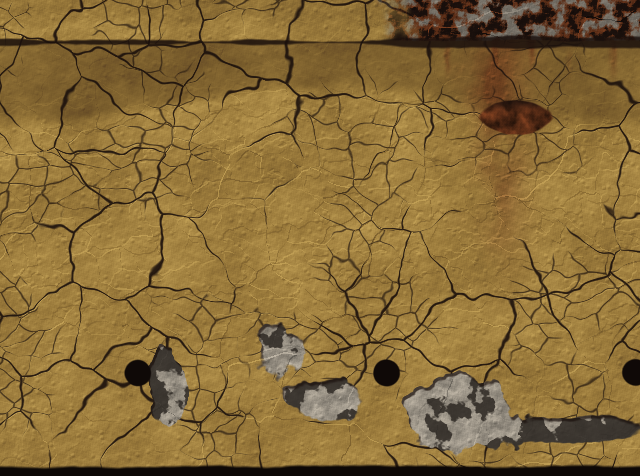
Write a Shadertoy shader that draws this texture.

```glsl
// Cracked, flaking ochre paint on a rusty metal panel with bare patches and bolt holes.
const vec3 LIGHT = vec3(0.72, 0.59, 0.31), MID = vec3(0.60, 0.475, 0.23);
const vec3 DARK = vec3(0.47, 0.36, 0.17), SHADE = vec3(0.33, 0.23, 0.13);
const vec3 CREVICE = vec3(0.10, 0.06, 0.045), RUST = vec3(0.36, 0.18, 0.09);
const vec3 STONE = vec3(0.60, 0.57, 0.52), CHARCOAL = vec3(0.17, 0.15, 0.13);
const vec2 SUN = vec2(-0.5, 0.866);
const vec2 BIG_FLAKES = vec2(6.5, 7.5), SMALL_FLAKES = vec2(15.0, 20.0);
const float RELIEF_STEP = 0.003, LEDGE_Y = 0.915;
const float HOLE_GAP = 0.5225, HOLE_RADIUS = 0.027;
const mat2 TURN = mat2(1.52, 1.14, -1.14, 1.52);
// Bare patches: centre and radii, then grime
const vec4 PATCH[5] = vec4[](
    vec4(0.586, 0.271, 0.056, 0.053), vec4(0.355, 0.19, 0.038, 0.07),
    vec4(0.69, 0.152, 0.085, 0.043), vec4(0.975, 0.13, 0.12, 0.075),
    vec4(1.21, 0.098, 0.17, 0.024));
const float GRIME[5] = float[](-0.35, 0.15, -0.25, -0.25, 0.45);

vec2 hash2(vec2 c) {
    vec3 q = fract(c.xyx * vec3(0.1031, 0.1030, 0.0973));
    q += dot(q, q.yzx + 33.33);
    return fract((q.xx + q.yz) * q.zy);
}
// Layered sines, roughly -1 to 1
float waves(vec2 p) {
    float sum = 0.0, amp = 0.5;
    for (int i = 0; i < 5; i++, amp *= 0.55) {
        p = TURN * p + vec2(1.7, 9.2);
        sum += amp * sin(p.x + 1.5 * sin(p.y) + sum);
    }
    return sum;
}
// Cellular noise: edge distance, offset to the point, id
vec4 cells(vec2 p) {
    vec2 nearest = vec2(9.0), second = vec2(9.0);
    float id = 0.0;
    for (int k = 0; k < 9; k++) {
        vec2 cell = floor(p) + vec2(k % 3 - 1, k / 3 - 1);
        vec2 seed = hash2(cell), r = cell + seed - p;
        if (dot(r, r) < dot(nearest, nearest)) {
            second = nearest;
            nearest = r;
            id = fract(seed.x * 7.3 + seed.y * 3.1);
        } else if (dot(r, r) < dot(second, second)) second = r;
    }
    return vec4(dot(0.5 * (nearest + second), normalize(second - nearest)), nearest, id);
}
float flakeTilt(vec4 c) { return dot(c.yz, vec2(c.w, fract(c.w * 7.0)) - 0.5); }

// Coverage of a shape with signed distance d and edge softness s
float inside(float d, float s) { return 1.0 - smoothstep(-s, s, d); }

float crackLine(float dist, float width) {
    return inside(dist - width, 0.8 / iResolution.y) * smoothstep(0.0, 0.001, width);
}
// Paint surface: height, crack darkness
vec2 surface(vec2 p) {
    vec2 w = p + 0.03 * vec2(waves(p * 6.0), waves(p * 6.0 + 9.0));
    vec4 big = cells(w * BIG_FLAKES), little = cells(w * SMALL_FLAKES + 5.0), pimple = cells(p * 48.0);
    float rough = 0.35 + 0.65 * smoothstep(0.2, 0.4, p.y) * inside(p.y - 0.8, 0.08);
    float h = 0.018 * flakeTilt(big) + 0.006 * rough * flakeTilt(little);
    h += 0.0018 * rough * smoothstep(-0.04, 0.04, waves(p * vec2(13.0, 19.0) + 3.0));
    h += 0.0013 * waves(p * 70.0) + 0.002 * step(0.65, pimple.w) * inside(length(pimple.yz) - 0.165, 0.115);
    float wide = 0.0024 * smoothstep(-0.45, 0.35, waves(p * 4.0 + 2.0));
    float thin = 0.0017 * smoothstep(-0.15, 0.5, waves(p * 6.0 + 7.0));
    return vec2(h, max(0.9 * crackLine(big.x / 7.0, wide), 0.65 * crackLine(little.x / 17.0, thin)));
}
// Bare patches: signed distance, grime
vec2 bare(vec2 p) {
    vec2 best = vec2(9.0, 0.0);
    float ragged = 0.4 * waves(p * 13.0);
    for (int i = 0; i < 5; i++) {
        float d = (length((p - PATCH[i].xy) / PATCH[i].zw) - 1.0 + ragged) * PATCH[i].w;
        if (d < best.x) best = vec2(d, GRIME[i]);
    }
    return best;
}
vec3 paintRamp(float t) {
    vec3 c = mix(mix(SHADE, DARK, clamp(t, 0.0, 1.0)), MID, clamp(t - 1.0, 0.0, 1.0));
    return mix(c, LIGHT, clamp(t - 2.0, 0.0, 1.25));
}
void mainImage(out vec4 fragColor, in vec2 fragCoord) {
    vec2 p = fragCoord / iResolution.y;
    float px = 1.0 / iResolution.y, above = p.y - LEDGE_Y;
    float blotch = waves(p * 9.0 + 4.0), grain = waves(p * 45.0 + 1.0);
    // Lit relief, shade band and ledge
    vec2 relief = surface(p);
    float light = tanh(1.5 * (relief.x - surface(p + SUN * RELIEF_STEP).x) / RELIEF_STEP);
    float ledge = smoothstep(-px, px, above - 0.003 * blotch);
    float bandY = 0.78 + 0.035 * cos((p.x - 0.68) * 5.0) + 0.008 * blotch;
    float band = smoothstep(-0.02, 0.02, p.y - bandY) * (1.0 - ledge);
    float tone = 2.2 + 0.95 * light * (1.0 - 0.5 * band) + 0.4 * blotch + 0.15 * grain;
    vec3 col = paintRamp(tone - band + ledge * (0.5 * inside(above - 0.04, 0.02) - 0.5));
    // Rust stain and drips
    float across = (p.x - 1.05 + 0.03 * blotch) / 0.06;
    float stain = exp(-across * across) * smoothstep(0.3, 0.75, p.y);
    for (int i = 0; i < 5; i++) {
        vec2 r = hash2(vec2(float(i), 3.0));
        float d = (p.x - 0.93 - 0.085 * float(i) - 0.03 * r.x - 0.004 * grain) / 0.007;
        stain += exp(-d * d) * smoothstep(0.86 - 0.08 * r.y, 0.91, p.y);
    }
    col = mix(col, RUST * (1.1 + 0.4 * light), clamp(stain * (0.5 + 0.5 * blotch), 0.0, 0.75));
    col = mix(col, CREVICE, relief.y);
    // Scaled metal and the gap under the ledge
    vec3 metal = mix(RUST, STONE * 0.75, smoothstep(-0.1, 0.5, grain + 0.3 * blotch));
    metal = mix(metal, CREVICE, smoothstep(0.0, 0.5, -grain - 0.5 * light)) * (1.0 + 0.3 * light);
    col = mix(col, metal, ledge * smoothstep(0.78, 0.85, p.x + 0.06 * blotch));
    float gap = 0.004 + 0.008 * smoothstep(0.75, 0.9, p.x) + 0.004 * blotch;
    col = mix(col, CREVICE, 0.85 * inside(abs(above + 0.004) - gap, 0.003));
    // Bare patches, shaded by the paint edge
    vec2 spot = bare(p);
    float shadow = smoothstep(-0.004, 0.003, bare(p + SUN * 0.007).x);
    float dirt = smoothstep(-0.12, 0.12, waves(p * 24.0) + spot.y);
    vec3 stone = mix(STONE * (1.0 + 0.25 * light + 0.15 * grain), CHARCOAL, 0.85 * dirt);
    col = mix(col, mix(stone, CREVICE, 0.7 * shadow), inside(spot.x, px));
    // Rust blister, bolt holes and lower edge
    vec2 b = (p - vec2(1.083, 0.752)) / vec2(0.075, 0.04);
    float blister = 0.04 * (length(b) - 1.0 + 0.15 * blotch + 0.25 * max(-b.y, 0.0));
    col = mix(col, mix(RUST * (0.9 + 0.5 * grain), CREVICE, 0.7 * smoothstep(0.2, 0.9, b.y)), inside(blister, px));
    vec2 hole = vec2(mod(p.x - 0.03, HOLE_GAP) - 0.26, p.y - 0.217);
    col = mix(col, CREVICE * 0.6, inside(length(hole) - HOLE_RADIUS + 0.002 * blotch, 0.002));
    col = mix(col, CREVICE * 0.5, inside(p.y - 0.02 - 0.004 * blotch, 0.004));
    fragColor = vec4(clamp(col, 0.0, 1.0), 1.0);
}
```
